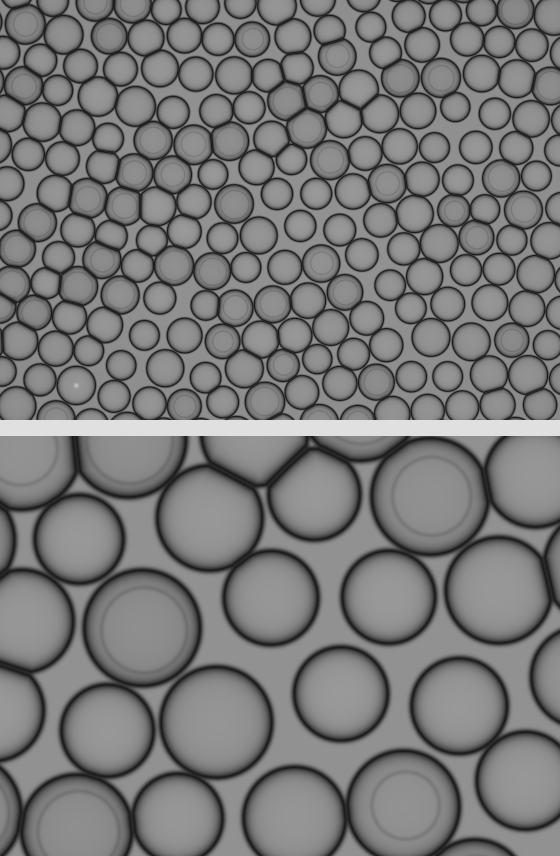
Top: the whole. Bottom: its middle third, enlarged.
Reproduce this pattern procedurally as a WebGL 1 fragment shader.

```glsl
precision highp float;

uniform vec2 u_resolution;

const float SPACING = 0.09;      // mean droplet distance, in canvas heights
const float ROW_HEIGHT = 0.866;  // hexagonal row pitch
const float RIM_TONE = 0.11;
const float GAP_TONE = 0.57;
const float DROP_TONE = 0.592;

vec3 hash3(vec2 cell) {
  vec3 k = vec3(dot(cell, vec2(127.1, 311.7)),
                dot(cell, vec2(269.5, 183.3)),
                dot(cell, vec2(419.2, 371.9)));
  return fract(sin(k + 1.7) * 43758.55);
}

// Slow layered sines that bend the rows of the packing
vec2 drift(vec2 p) {
  return 0.42 * vec2(sin(0.45 * p.y + 1.0), sin(0.43 * p.x + 2.4))
       + 0.12 * vec2(sin(0.9 * p.x + p.y), sin(1.1 * p.y - 0.7 * p.x));
}

// Hexagonal lattice: cell of a row closest to x, and the point of a cell
vec2 cellNear(float x, float row) {
  return vec2(floor(x - 0.5 * mod(row, 2.0) + 0.5), row);
}

vec2 latticePoint(vec2 cell) {
  return vec2(cell.x + 0.5 * mod(cell.y, 2.0), cell.y * ROW_HEIGHT);
}

vec2 looseCentre(vec2 cell) {
  vec2 p = latticePoint(cell);
  return p + drift(p) + 0.24 * (hash3(cell).xy - 0.5);
}

float dropRadius(vec2 cell) {
  return mix(0.4, 0.545, hash3(cell).z);
}

// Push a droplet away from the neighbours it overlaps
vec2 packedCentre(vec2 cell) {
  vec2 centre = looseCentre(cell);
  float radius = dropRadius(cell);
  float x = latticePoint(cell).x;
  vec2 push = vec2(0.0);
  for (int j = -1; j <= 1; j++) {
    for (int i = -1; i <= 1; i++) {
      vec2 other = cellNear(x, cell.y + float(j)) + vec2(float(i), 0.0);
      vec2 away = centre - looseCentre(other);
      float dist = max(length(away), 0.0001);
      float overlap = max(radius + dropRadius(other) - dist, 0.0);
      push += 0.5 * overlap * away / dist;
    }
  }
  return centre + push;
}

float bell(float x, float width) {
  return exp(-0.5 * x * x / (width * width));
}

// Dark refracting rim: crisp outside, fading slowly inwards
float rim(float edge, float width, float pixel) {
  float depth = -edge - 0.02;
  return depth > 0.0 ? exp(-depth / (0.04 * width))
                     : bell(depth, max(0.022 * width, 0.6 * pixel));
}

// Tone inside a droplet, with an inner ring or a rare bright speck
float dropTone(vec2 offset, float radius, vec2 cell, float pixel) {
  vec3 rnd = hash3(cell + 57.0);
  float dist = length(offset);
  float ringed = step(0.625, 0.5 * (hash3(cell).z + rnd.x));
  float tone = DROP_TONE - 0.05 * dist * dist / (radius * radius);
  tone += 0.02 * (rnd.y - 0.5) - 0.025 * ringed;
  float ringRadius = radius * mix(0.58, 0.74, rnd.z);
  float ringDist = length(offset - 0.04 * (rnd.xy - 0.5)) - ringRadius;
  tone -= 0.07 * ringed * bell(ringDist, max(0.015, 0.5 * pixel));
  float speck = step(0.985, rnd.y) * bell(dist, 0.04);
  return tone + 0.2 * speck;
}

void main() {
  vec2 uv = gl_FragCoord.xy / u_resolution;
  float pixel = 1.0 / (u_resolution.y * SPACING);
  vec2 p = gl_FragCoord.xy * pixel;

  // Find the two closest droplets by distance to their outline
  vec2 home = p - drift(p);
  float row = floor(home.y / ROW_HEIGHT + 0.5);
  float first = 9.0;
  float second = 9.0;
  vec2 nearCell = vec2(0.0);
  vec2 nearOffset = vec2(0.0);
  for (int j = -1; j <= 1; j++) {
    for (int i = -1; i <= 1; i++) {
      vec2 cell = cellNear(home.x, row + float(j)) + vec2(float(i), 0.0);
      vec2 offset = p - packedCentre(cell);
      float dist = length(offset) - dropRadius(cell);
      if (dist < first) {
        second = first;
        first = dist;
        nearCell = cell;
        nearOffset = offset;
      } else {
        second = min(second, dist);
      }
    }
  }

  // Flatten outlines where two droplets press together
  float edge = max(first, 0.5 * (first - second));
  float otherEdge = max(second, 0.5 * (second - first));

  // Fill, uneven lighting, then the rims of both droplets
  float inside = 1.0 - smoothstep(-pixel, pixel, edge + 0.01);
  float fill = dropTone(nearOffset, dropRadius(nearCell), nearCell, pixel);
  float tone = mix(GAP_TONE, fill, inside);
  vec2 fromMiddle = uv - 0.5;
  tone -= 0.06 * dot(fromMiddle, fromMiddle);
  float width = mix(0.9, 1.15, clamp(0.5 + 0.5 * (uv.y - uv.x), 0.0, 1.0));
  float light = (1.0 - rim(edge, width, pixel)) * (1.0 - rim(otherEdge, width, pixel));
  gl_FragColor = vec4(vec3(mix(RIM_TONE, tone, light)), 1.0);
}
```
